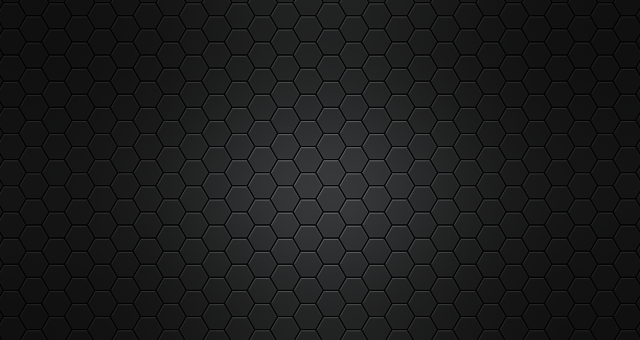
Write a WebGL 2 fragment shader that draws this pattern.

```glsl
#version 300 es
precision highp float;
// Dark hexagonal panels separated by black grooves, with a thin lit bevel.
// Each pixel finds its nearest centre on two interleaved lattices; a periodic
// glow brightens the middle, and whole repeat counts make the sheet tile.

#define REPEATS vec2(14.0, 13.0)      // lattice cells across and down, two hexagons each
#define OFFSET vec2(0.24, 0.40)       // lattice shift, in cells
#define GROOVE 0.025                  // half groove width, in hexagon heights
#define BEVEL 0.024                   // bevel width, in hexagon heights
#define BEVEL_GAIN 1.0
#define LIGHT_DIR vec2(-0.25, 0.97)
#define GLOW_CENTRE vec2(0.505, 0.44)
#define GLOW_FALLOFF vec2(1.7, 0.7)
#define EDGE_COLOUR vec3(0.046, 0.046, 0.047)
#define GLOW_COLOUR vec3(0.170, 0.174, 0.177)
#define PANEL_VARIATION 0.03
#define GRAIN 0.02

uniform vec2 u_resolution;
out vec4 fragColor;

const float PI = 3.14159265;
const vec2 CELL = vec2(1.7320508, 1.0);     // cell size in hexagon heights
const vec2 SLANT = vec2(0.8660254, 0.5);    // normal of a slanted side

float hash(vec2 p) {
    vec3 q = fract(p.xyx * vec3(0.1031, 0.1030, 0.0973));
    q += dot(q, q.yzx + 33.33);
    return fract((q.x + q.y) * q.z);
}

// Offset from the nearest hexagon centre in xy, wrapped centre position in zw
vec4 nearestHexagon(vec2 p) {
    vec2 centreA = floor(p + 0.5);
    vec2 centreB = floor(p) + 0.5;
    vec2 a = (p - centreA) * CELL;
    vec2 b = (p - centreB) * CELL;
    return dot(a, a) < dot(b, b) ? vec4(a, mod(centreA, REPEATS))
                                 : vec4(b, mod(centreB, REPEATS));
}

void main() {
    vec2 uv = gl_FragCoord.xy / u_resolution;
    float pixel = REPEATS.y / u_resolution.y;

    // Hexagon: distance inward from the nearest side, and that side's normal
    vec4 hexagon = nearestHexagon(uv * REPEATS - OFFSET);
    vec2 local = hexagon.xy;
    float slanted = dot(abs(local), SLANT);
    float inset = 0.5 - max(abs(local.y), slanted);
    vec2 normal = abs(local.y) > slanted ? vec2(0.0, 1.0) : SLANT;
    normal *= vec2(local.x < 0.0 ? -1.0 : 1.0, local.y < 0.0 ? -1.0 : 1.0);

    // Panel face: periodic glow, small tone shifts and fine grain
    vec2 away = sin(PI * (uv - GLOW_CENTRE));
    float glow = exp(-dot(GLOW_FALLOFF, away * away));
    vec3 colour = EDGE_COLOUR + GLOW_COLOUR * glow;
    colour *= 1.0 + PANEL_VARIATION * (hash(hexagon.zw * 2.0 + 7.0) - 0.5);
    colour *= 1.0 + GRAIN * (hash(floor(uv * vec2(384.0, 204.0))) - 0.5);

    // Bevel: a thin bright line on the sides facing the light
    float facing = dot(normal, LIGHT_DIR);
    float bevel = 1.0 - smoothstep(0.0, BEVEL * 0.5 + pixel * 0.75,
                                   abs(inset - GROOVE - BEVEL));
    colour *= 1.0 + BEVEL_GAIN * bevel * max(facing, 0.1);

    // Groove: near black with a smoothed edge
    float face = smoothstep(GROOVE - pixel * 0.5, GROOVE + pixel * 0.5, inset);
    colour *= mix(0.12, 1.0, face);

    fragColor = vec4(colour, 1.0);
}
```
